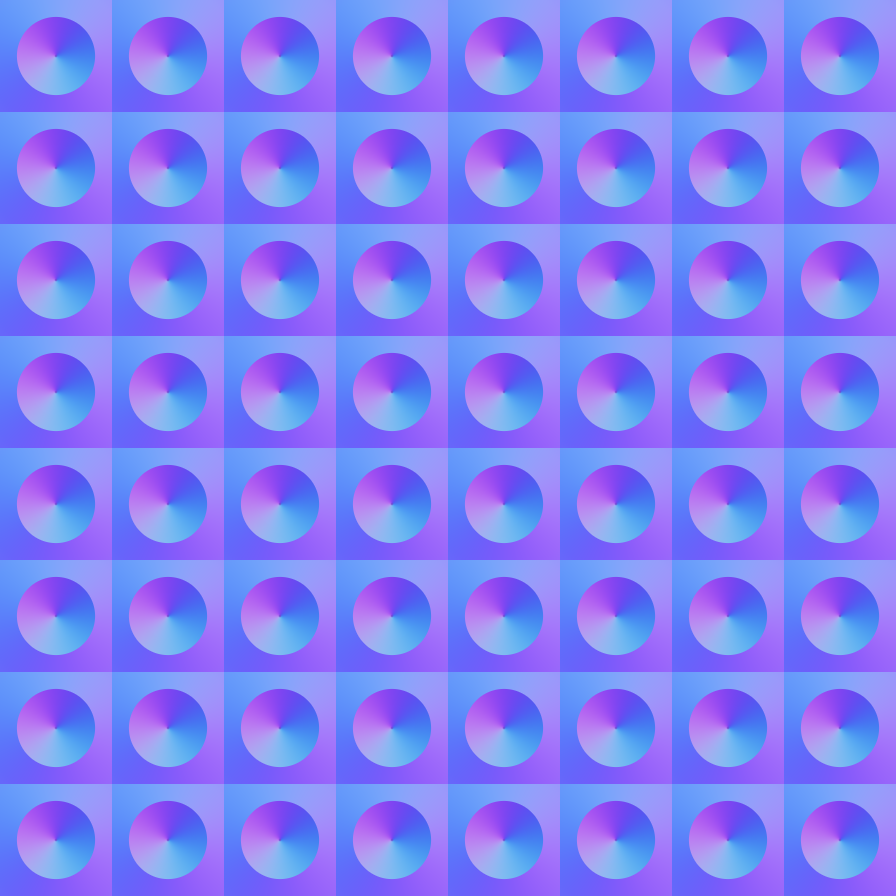
Write a WebGL 2 fragment shader that draws this texture map.

```glsl
#version 300 es
precision highp float;

#define REPEATS 8.0
#define DISC_RADIUS 0.349
#define OUTER_TILT 0.29
#define CORNER_TILT 0.27
#define CORNER_START 0.60
#define CENTRE_TILT 0.43
#define RIM_TILT 0.46
#define TIP_RADIUS 0.014
#define TIP_COLOR vec3(0.43, 0.30, 0.83)

uniform vec2 u_resolution;
out vec4 fragColor;

// Unit normal from its sideways part, packed into the 0..1 range
vec3 packNormal(vec2 tilt) {
    float up = sqrt(max(0.0, 1.0 - dot(tilt, tilt)));
    return 0.5 + 0.5 * vec3(tilt, up);
}

void main() {
    vec2 cell = gl_FragCoord.xy / u_resolution * REPEATS;
    vec2 p = fract(cell) - 0.5;
    float pixel = REPEATS / min(u_resolution.x, u_resolution.y);
    float radius = length(p);
    vec2 outward = p / max(radius, 0.0001);

    // Raised surround, sloping away from the disc and flipping at cell edges
    vec2 edgeBlend = clamp((0.5 - abs(p)) / (0.5 * pixel), 0.0, 1.0);
    float corner = smoothstep(CORNER_START, 0.707, radius);
    float outerTilt = mix(OUTER_TILT, CORNER_TILT, corner);
    vec3 surround = packNormal(outward * outerTilt * edgeBlend);

    // Conical pit, sloping towards its centre
    float pitTilt = mix(CENTRE_TILT, RIM_TILT, min(radius / DISC_RADIUS, 1.0));
    vec3 pit = packNormal(-outward * pitTilt);

    // Small dark tip at the bottom of the pit
    float tip = 1.0 - smoothstep(0.0, TIP_RADIUS + 0.5 * pixel, radius);
    pit = mix(pit, TIP_COLOR, tip);

    // Smooth rim between pit and surround
    float rim = clamp((radius - DISC_RADIUS) / pixel + 0.5, 0.0, 1.0);
    fragColor = vec4(mix(pit, surround, rim), 1.0);
}
```
